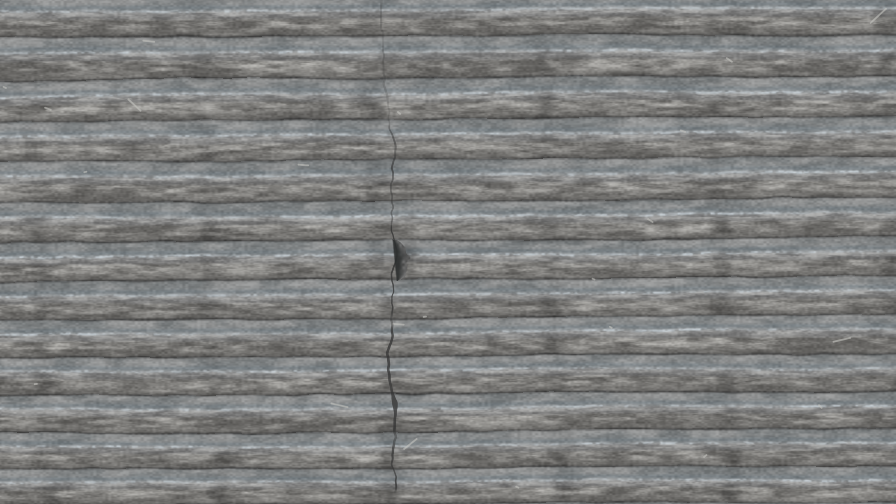
Reproduce this texture procedurally as a Shadertoy shader.

```glsl
float hash(vec2 p) {
    vec3 q = fract(p.xyx * vec3(0.1031, 0.1030, 0.0973));
    q += dot(q, q.yzx + 33.33);
    return fract((q.x + q.y) * q.z);
}

float noise(vec2 p) {
    vec2 i = floor(p), f = fract(p);
    f = f * f * (3.0 - 2.0 * f);
    return mix(mix(hash(i), hash(i + vec2(1, 0)), f.x),
               mix(hash(i + vec2(0, 1)), hash(i + vec2(1, 1)), f.x), f.y);
}

float fbm(vec2 p) {
    float sum = 0.0, amp = 0.53;
    for (int i = 0; i < 4; i++) {
        sum += amp * noise(p);
        p = p * 2.03 + 17.3;
        amp *= 0.5;
    }
    return sum;
}

float segment(vec2 p, vec2 halfSpan) {
    float t = clamp(dot(p, halfSpan) / dot(halfSpan, halfSpan), -1.0, 1.0);
    return length(p - halfSpan * t);
}

float bump(float x, float center, float width) {
    float d = (x - center) / width;
    return exp(-d * d);
}

// Ridge colour; f runs from one dark groove down to the next
vec3 ridge(vec2 p, float f, float row) {
    float streak = fbm(vec2(p.x * 22.0, p.y * 130.0) + row * 7.1);
    float blotch = fbm(vec2(p.x * 18.0, p.y * 45.0) + row * 3.7);
    float patchy = noise(vec2(p.x * 5.0, row * 4.3));
    float grain = noise(p * vec2(170.0, 260.0));

    vec3 slate = mix(vec3(0.47, 0.485, 0.49), vec3(0.58, 0.585, 0.585), smoothstep(0.25, 0.7, blotch));
    vec3 shelf = mix(vec3(0.49), vec3(0.64, 0.64, 0.635), smoothstep(0.25, 0.75, streak));
    vec3 worn = mix(vec3(0.40, 0.395, 0.385), vec3(0.68, 0.675, 0.66),
                    smoothstep(0.3, 0.8, 0.5 * streak + 0.35 * blotch + 0.15 * patchy));

    vec3 col = mix(slate, shelf, smoothstep(0.35, 0.42, f));
    col = mix(col, worn, smoothstep(0.52, 0.62, f));

    // Slate shade above the thin, scuffed rim, then the crease below it
    col = mix(col, vec3(0.45, 0.49, 0.515), 0.6 * bump(f, 0.29, 0.06));
    float scuff = 0.5 * noise(vec2(p.x * 60.0, row * 5.3)) + 0.5 * noise(vec2(p.x * 140.0, p.y * 200.0));
    float rim = smoothstep(0.25, 0.75, scuff) * (0.5 + 0.7 * patchy);
    col = mix(col, vec3(0.73, 0.76, 0.78), bump(f, 0.38, 0.04) * clamp(0.15 + 0.8 * rim, 0.0, 1.0));
    col = mix(col, vec3(0.40), bump(f, 0.54, 0.045) * (0.1 + 0.7 * blotch));

    // Shadow gathering into the groove
    col = mix(col, vec3(0.40, 0.395, 0.385), 0.6 * smoothstep(0.72, 0.95, f));
    float groove = max(bump(f, 1.0, 0.04), bump(f, 0.0, 0.035));
    col = mix(col, vec3(0.25), groove * (0.4 + 0.5 * noise(vec2(p.x * 14.0, row))));
    return col + 0.09 * (grain - 0.5) + 0.08 * (streak - 0.5);
}

void mainImage(out vec4 fragColor, in vec2 fragCoord) {
    vec2 p = fragCoord / iResolution.y;
    float px = 1.0 / iResolution.y;
    float down = 1.0 - p.y;

    // Rows tighten slightly toward the bottom and rise to the right
    float t = down - 0.0764 + 0.0055 * p.x;
    float k = 11.96 * t + 1.03 * t * t;
    k += 0.08 * (noise(vec2(p.x * 2.5, k * 0.7 + 9.0)) - 0.5);
    k += 0.04 * (noise(vec2(p.x * 22.0, k * 2.0 + 50.0)) - 0.5);
    float row = floor(k) + 20.0;
    vec3 col = ridge(p, fract(k), row);

    // Damp stains in evenly spaced, leaning columns
    float lean = p.x - 0.05 - 0.045 * down + 0.03 * (noise(p * vec2(20.0, 50.0)) - 0.5);
    float column = abs(fract(lean / 0.34 + 0.5) - 0.5) * 0.34;
    float stain = (1.0 - smoothstep(0.004, 0.026, column)) * hash(vec2(row, floor(lean / 0.34 + 0.5) + 8.0));
    col *= 1.0 - 0.2 * stain * (0.3 + 0.7 * smoothstep(0.35, 0.6, fract(k)));

    // Scattered straw and pale chips
    for (int i = 0; i < 22; i++) {
        float id = float(i) + 3.0;
        vec2 c = vec2(hash(vec2(id, 1.0)) * iResolution.x * px, hash(vec2(id, 2.0)));
        float angle = 1.6 * (hash(vec2(id, 3.0)) - 0.5);
        float span = mix(0.002, 0.022, pow(hash(vec2(id, 4.0)), 2.5));
        float d = segment(p - c, span * vec2(cos(angle), sin(angle)));
        float fleck = 1.0 - smoothstep(0.0005, 0.0005 + 1.3 * px, d);
        col = mix(col, vec3(0.77, 0.77, 0.75), 0.6 * fleck);
    }

    // Crack, faint at the top and ending above the lower edge
    float crackX = 0.755 + 0.027 * smoothstep(0.0, 0.35, down) - 0.010 * bump(down, 0.7, 0.1);
    crackX += 0.012 * (noise(vec2(down * 24.0, 4.0)) - 0.5) + 0.004 * (noise(vec2(down * 90.0, 8.0)) - 0.5);
    float crackWidth = 0.0016 * noise(vec2(down * 17.0, 2.0)) + 0.003 * bump(down, 0.8, 0.013);
    float crack = 1.0 - smoothstep(crackWidth, crackWidth + 1.2 * px, abs(p.x - crackX));
    crack *= mix(0.25, 0.75, smoothstep(0.2, 0.35, down)) * (1.0 - smoothstep(0.965, 0.982, down));
    crack *= 0.55 + 0.45 * smoothstep(0.2, 0.5, noise(vec2(down * 30.0, 6.0)));
    col = mix(col, vec3(0.2), crack);

    // Broken-out hole beside the crack, with a soft worn margin
    float h = clamp((down - 0.475) / 0.082, 0.0, 1.0);
    float left = 0.779 + 0.008 * h;
    float bulge = 0.055 * sqrt(h * (1.0 - h)) * (0.75 + 0.5 * noise(p * 90.0));
    float inside = min(p.x - left, left + bulge - p.x);
    float hole = smoothstep(-px, px, inside) * step(0.001, h * (1.0 - h));
    float depth = 1.0 - smoothstep(0.2, 0.9, (p.x - left) / max(bulge, 0.001));
    col *= 1.0 - 0.25 * bump(length((p - vec2(0.805, 0.49)) * vec2(1.0, 0.7)), 0.0, 0.022);
    vec3 rubble = vec3(0.27 + 0.2 * noise(p * 160.0));
    col = mix(col, mix(rubble, vec3(0.17, 0.18, 0.18), depth), hole * 0.9);

    fragColor = vec4(clamp(col, 0.0, 1.0), 1.0);
}
```
